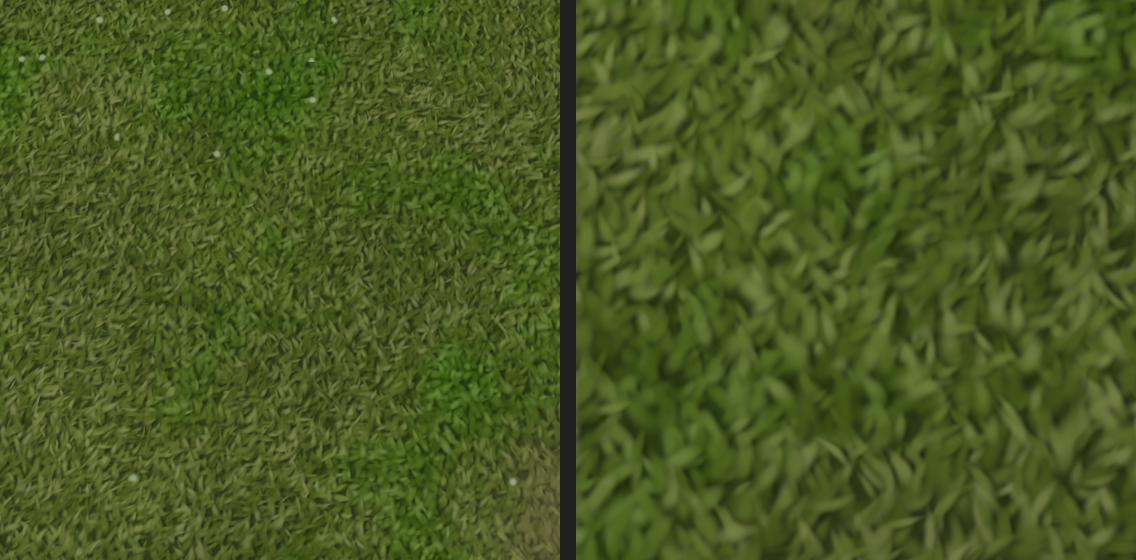
Left: the whole. Right: its middle third, enlarged.
Give the GLSL for this texture, as a three.js fragment shader.

```glsl
// Draws a soft, sunlit lawn of leaning grass blades with clover patches and tiny pale flowers.
varying vec2 vUv;

const vec3 DEEP  = vec3(0.14, 0.19, 0.04);
const vec3 SHADE = vec3(0.22, 0.28, 0.07);
const vec3 MID   = vec3(0.28, 0.35, 0.11);
const vec3 LEAF  = vec3(0.34, 0.41, 0.15);
const vec3 PALE  = vec3(0.44, 0.49, 0.26);
const vec3 GAP   = vec3(0.18, 0.23, 0.08);
const vec3 SOIL  = vec3(0.40, 0.37, 0.23);
const vec3 PETAL = vec3(0.62, 0.68, 0.55);
const vec3 LUSH_TINT = vec3(-0.045, 0.015, -0.04);
const vec3 DRY_TINT  = vec3(0.018, 0.0, 0.014);

const int   LAYERS = 8;
const float BLADE_CELLS = 36.0;   // blade cells across the near edge
const float RECESSION = 0.4;      // how much blades shrink toward the top
const float LEAN = 0.5;           // mean tilt to the right of vertical, radians
const float LEAN_SPREAD = 2.2;
const float SHADOW = 0.17;
const float CLUMP_CELLS = 22.0;   // light and dark tufts across the canvas
const float CLUMP_TONE = 0.4;
const float FLOWER_CELLS = 10.0;
const float FLOWER_RADIUS = 0.0085;

float hash(vec2 p) {
  return fract(sin(dot(p, vec2(127.1, 311.7))) * 43758.5453);
}

vec2 hash2(vec2 p) {
  return vec2(hash(p), hash(p + 47.3));
}

float noise(vec2 p) {
  vec2 i = floor(p), f = fract(p);
  f = f * f * (3.0 - 2.0 * f);
  return mix(mix(hash(i), hash(i + vec2(1.0, 0.0)), f.x),
             mix(hash(i + vec2(0.0, 1.0)), hash(i + 1.0), f.x), f.y);
}

float fbm(vec2 p) {
  float sum = 0.0, amp = 0.5;
  for (int i = 0; i < 4; i++) {
    sum += amp * noise(p);
    p = p * 2.03 + 9.7;
    amp *= 0.5;
  }
  return sum;
}

// Five-step ramp from shadowed to sunlit grass
vec3 grassRamp(float t) {
  t = clamp(t, 0.0, 1.0) * 4.0;
  vec3 c = mix(DEEP, SHADE, clamp(t, 0.0, 1.0));
  c = mix(c, MID, clamp(t - 1.0, 0.0, 1.0));
  c = mix(c, LEAF, clamp(t - 2.0, 0.0, 1.0));
  return mix(c, PALE, clamp(t - 3.0, 0.0, 1.0));
}

// Clover is thickest toward the top and in the lower right
float lushness(vec2 uv) {
  float far = 0.25 * smoothstep(0.6, 0.95, uv.y);
  float near = 0.25 * smoothstep(0.35, 0.0, distance(uv, vec2(0.75, 0.15)));
  return smoothstep(0.35, 0.95, fbm(uv * 6.0 + 3.1) + far + near);
}

// One layer of blurred blades, each laid over its own soft shadow
vec3 addBlades(vec3 col, vec2 ground, float layer, float lush, float sway, float clump) {
  float size = mix(0.75, 1.3, fract(layer * 0.618 + 0.3));
  vec2 p = ground * BLADE_CELLS * size + layer * vec2(7.37, 3.61);
  vec2 cell = floor(p);
  for (int y = -1; y <= 1; y++) {
    for (int x = -1; x <= 1; x++) {
      vec2 id = cell + vec2(float(x), float(y));
      vec2 seed = id + layer * 19.19;
      vec2 r = hash2(seed), s = hash2(seed + 13.7);
      vec2 d = p - id - r;
      float angle = LEAN + sway + (s.x - 0.5) * LEAN_SPREAD;
      float c = cos(angle), sn = sin(angle);
      d = vec2(c * d.x - sn * d.y, sn * d.x + c * d.y);
      float len = mix(0.74, 0.55, lush) * (0.5 + 0.5 * s.y);
      float wide = mix(0.19, 0.25, lush) * (0.65 + 0.7 * r.y);
      d.x += (r.x - 0.5) * 0.6 * d.y * d.y;
      float taper = 1.0 - 0.25 * clamp(d.y / len, -1.0, 1.0);
      vec2 q = d / vec2(wide * taper, len);
      float shadow = smoothstep(1.0, 0.2, length((q - vec2(0.4, -0.1)) / vec2(1.8, 1.1)));
      float blade = smoothstep(1.3, 0.15, length(q));
      float tone = 0.27 + 0.16 * layer / float(LAYERS) + 0.7 * hash(seed + 5.9) + clump;
      col *= 1.0 - SHADOW * shadow * (1.0 - blade);
      col = mix(col, grassRamp(tone), 0.9 * blade);
    }
  }
  return col;
}

// Sparse flower heads, more common in the distance
float flowers(vec2 ground, float height) {
  vec2 p = ground * FLOWER_CELLS, id = floor(p);
  vec2 centre = 0.2 + 0.6 * hash2(id + 71.0);
  float present = step(hash(id + 29.0), 0.03 + 0.2 * smoothstep(0.55, 1.0, height));
  float wobble = 0.4 * (noise(ground * 130.0) - 0.5);
  float d = length(fract(p) - centre) / (FLOWER_RADIUS * FLOWER_CELLS) + wobble;
  return present * smoothstep(1.3, 0.4, d);
}

void main() {
  vec2 uv = vUv;
  vec2 ground = vec2((uv.x - 0.5) * (1.0 + RECESSION * uv.y),
                     uv.y + 0.5 * RECESSION * uv.y * uv.y) + 2.0;
  float lush = lushness(uv);
  float sway = 0.9 * (noise(uv * 9.0) - 0.5);
  float clump = CLUMP_TONE * (fbm(ground * CLUMP_CELLS) - 0.47);

  vec3 col = GAP;
  for (int i = 0; i < LAYERS; i++) col = addBlades(col, ground, float(i), lush, sway, clump);

  // Broad colour drift, stronger on bright blades, and a bare corner
  col += mix(DRY_TINT, LUSH_TINT, lush) * col.g * 2.8;
  float bare = smoothstep(0.28, 0.0, distance(uv, vec2(1.04, 0.07)));
  col = mix(col, SOIL * (0.55 + 1.3 * col.g), 0.7 * bare);
  col *= 1.03 + 0.25 * (fbm(uv * 5.0 + 20.0) - 0.47);
  col = mix(col, PETAL, 0.85 * flowers(ground, uv.y));
  gl_FragColor = vec4(col, 1.0);
}
```
